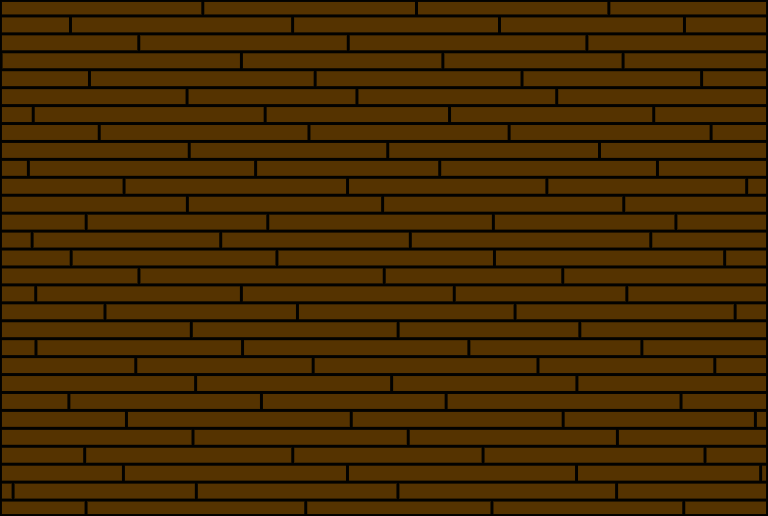
Write a WebGL 1 fragment shader that draws this pattern.

```glsl
precision highp float;
// Dark brown plank floor: thin horizontal courses with staggered, uneven butt joints.

uniform vec2 u_resolution;

// Lengths are in units of the canvas height.
const vec3 PLANK_COLOR = vec3(0.335, 0.200, 0.000);
const vec3 GAP_COLOR = vec3(0.008, 0.006, 0.000);
const float COURSE_HEIGHT = 0.03475;
const float MIDDLE_COURSE = 14.0;   // counted from the top
const float PLANK_LENGTH = 0.397;
const float GAP_WIDTH = 0.0058;
const float STAGGER = 0.355;        // shift per course, in plank lengths
const float FIRST_SHIFT = 0.05;
const float SLIP_COURSE = 12.5;     // the stagger jumps below this course
const float SLIP = 0.42;
const float JOINT_JITTER = 0.24;    // full range, in plank lengths

float hash(vec2 p) {
    return fract(sin(dot(p, vec2(127.1, 311.7))) * 43758.5453);
}

// Distance to the nearest line between courses.
float courseLineDistance(float course) {
    return abs(fract(course + 0.5) - 0.5) * COURSE_HEIGHT;
}

// Distance to the nearest butt joint within a course.
float jointDistance(float x, float row) {
    float shift = fract(FIRST_SHIFT + STAGGER * row + SLIP * step(SLIP_COURSE, row));
    float along = x / PLANK_LENGTH - shift;
    float joint = floor(along + 0.5);
    float jitter = (hash(vec2(joint, row)) - 0.5) * JOINT_JITTER;
    return abs(along - joint - jitter) * PLANK_LENGTH;
}

void main() {
    float pixel = 1.0 / u_resolution.y;
    vec2 p = gl_FragCoord.xy * pixel;
    vec2 size = u_resolution * pixel;

    float course = (0.5 - p.y) / COURSE_HEIGHT + MIDDLE_COURSE + 0.5;
    float gap = min(courseLineDistance(course), jointDistance(p.x, floor(course)));
    gap -= 0.5 * GAP_WIDTH;

    // Frame along the canvas edges
    vec2 inset = min(p, size - p);
    gap = min(gap, min(inset.x, inset.y) - 0.65 * GAP_WIDTH);

    float coverage = clamp(0.5 - gap / pixel, 0.0, 1.0);
    gl_FragColor = vec4(mix(PLANK_COLOR, GAP_COLOR, coverage), 1.0);
}
```
